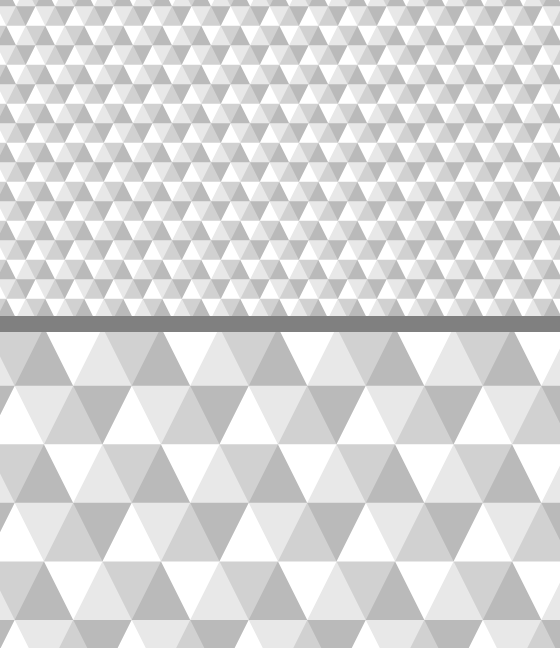
Top: the whole. Bottom: its middle third, enlarged.
Reproduce this pattern procedurally as a Shadertoy shader.

```glsl
const float TILES_DOWN = 8.1;          // square tiles per canvas height
const vec2 TILE_ORIGIN = vec2(0.16);   // first tile corner, from the upper left
const float LIGHTEST = 1.0;
const float SHADE_STEP = 0.09;
const int SAMPLES = 4;                 // per axis, for smooth edges

// Index of the triangle within its row, counted from left to right
float triangleIndex(vec2 cell) {
    float row = floor(cell.y);
    float odd = mod(row, 2.0);
    float down = cell.y - row;

    // Odd rows are flipped and moved along by one triangle base
    float height = mix(1.0 - down, down, odd);
    float x = cell.x + odd;

    // Each slanted edge crossed advances the index by one
    return floor(x - 0.5 * height) + floor(x + 0.5 * height);
}

// Four greys in turn: white, light, middle, dark
float facetShade(float index) {
    return LIGHTEST - SHADE_STEP * mod(index - 2.0, 4.0);
}

float patternShade(vec2 point, vec2 canvas) {
    vec2 fromTop = vec2(point.x, canvas.y - point.y) / canvas.y;
    vec2 tile = fromTop * TILES_DOWN - TILE_ORIGIN;
    return facetShade(triangleIndex(tile * 2.0));
}

void mainImage(out vec4 fragColor, in vec2 fragCoord) {
    // Average a grid of samples inside the pixel
    float shade = 0.0;
    for (int j = 0; j < SAMPLES; j++) {
        for (int i = 0; i < SAMPLES; i++) {
            vec2 offset = (vec2(i, j) + 0.5) / float(SAMPLES) - 0.5;
            shade += patternShade(fragCoord + offset, iResolution.xy);
        }
    }
    shade /= float(SAMPLES * SAMPLES);
    fragColor = vec4(vec3(shade), 1.0);
}
```
